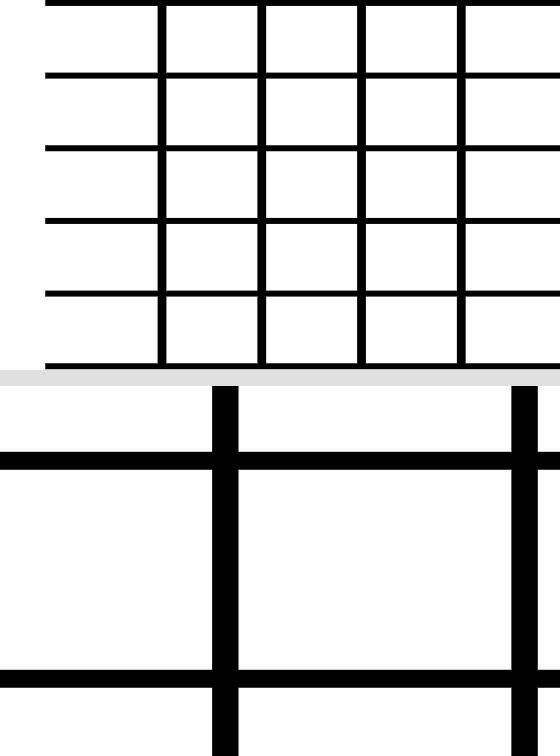
Top, the full canvas; bottom, a detail of the centre.
Give the GLSL for this pattern, as a Shadertoy shader.

```glsl
// Distance to the nearest of a finite run of evenly spaced bars
float barDistance(float x, float first, float spacing, float count, float halfWidth) {
    float index = clamp(round((x - first) / spacing), 0.0, count - 1.0);
    return abs(x - first - index * spacing) - halfWidth;
}

// Pixel coverage of a signed distance
float coverage(float d) {
    return clamp(0.5 - d * iResolution.y, 0.0, 1.0);
}

void mainImage(out vec4 fragColor, in vec2 fragCoord) {
    // Canvas height is one unit, y runs down from the top
    vec2 p = vec2(fragCoord.x, iResolution.y - fragCoord.y) / iResolution.y;

    // Six thin rows, open on the right and starting after a left margin
    float rows = barDistance(p.y, 0.0079, 0.1964, 6.0, 0.0081);
    rows = max(rows, 0.1223 - p.x);

    // Four thicker columns, ending at the bottom row
    float columns = barDistance(p.x, 0.4379, 0.2696, 4.0, 0.0119);
    columns = max(columns, p.y - 0.99);

    vec3 paper = vec3(1.0);
    vec3 ink = vec3(0.0);
    fragColor = vec4(mix(paper, ink, coverage(min(rows, columns))), 1.0);
}
```
